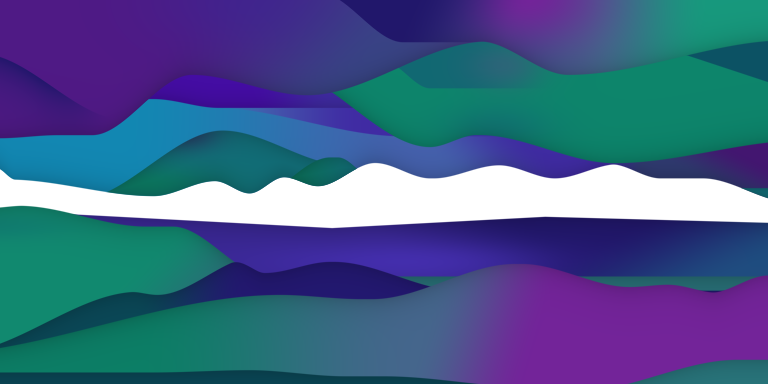
A Shadertoy shader for this background:

```glsl
#define SHADE 0.16      // darkening along each fold edge
#define SHADE_DEPTH 0.03
#define EDGE_WIDTH 0.8  // edge softness, in pixels

const vec3 PURPLE = vec3(0.31, 0.10, 0.52);
const vec3 MAGENTA = vec3(0.45, 0.14, 0.60);
const vec3 VIOLET = vec3(0.27, 0.05, 0.65);
const vec3 INDIGO = vec3(0.25, 0.17, 0.64);
const vec3 NAVY = vec3(0.13, 0.09, 0.42);
const vec3 SLATE = vec3(0.22, 0.27, 0.52);
const vec3 STEEL = vec3(0.27, 0.40, 0.55);
const vec3 PERIWINKLE = vec3(0.27, 0.38, 0.68);
const vec3 CYAN = vec3(0.07, 0.53, 0.70);
const vec3 TEAL = vec3(0.07, 0.43, 0.47);
const vec3 GREEN = vec3(0.05, 0.52, 0.42);
const vec3 MINT = vec3(0.09, 0.60, 0.49);
const vec3 DEEP_TEAL = vec3(0.04, 0.28, 0.34);

// Sum of four smooth steps of height h, each running from a to b
float ramps(float x, vec4 a, vec4 b, vec4 h) {
    return dot(h, smoothstep(a, b, vec4(x)));
}

float ramp(float x, float a, float b) { return smoothstep(a, b, x); }

float glow(vec2 p, vec2 centre, vec2 size) {
    vec2 q = (p - centre) / size;
    return exp(-dot(q, q));
}

// Antialiased coverage; depth is positive inside
float cover(float depth) {
    float w = EDGE_WIDTH / iResolution.y;
    return smoothstep(-w, w, depth);
}

vec3 layer(vec3 below, vec3 paint, float depth) {
    float shadow = SHADE * exp(-max(depth, 0.0) / SHADE_DEPTH);
    return mix(below, paint * (1.0 - shadow), cover(depth));
}

vec3 upperFolds(vec3 col, vec2 p) {
    float x = p.x, y = p.y;

    // Blue sheet with the wavy lower rim
    float rim = 0.5625
        + ramps(x, vec4(-0.01, 0.02, 0.40, 0.56), vec4(0.04, 0.40, 0.56, 0.65), vec4(-0.03, -0.043, 0.039, -0.032))
        + ramps(x, vec4(0.65, 0.74, 0.828, 0.977), vec4(0.74, 0.828, 0.977, 1.12), vec4(0.042, -0.023, 0.06, -0.04))
        + ramps(x, vec4(1.13, 1.30, 1.445, 1.59), vec4(1.30, 1.445, 1.61, 1.72), vec4(0.034, -0.034, 0.037, -0.037))
        - 0.062 * ramp(x, 1.83, 2.06);
    vec3 sheet = mix(CYAN, PERIWINKLE, ramp(x, 0.3, 1.1));
    sheet = mix(sheet, INDIGO, ramp(x + (y - 0.57), 1.15, 1.45));
    sheet = mix(sheet, SLATE * 0.85, ramp(x, 1.58, 1.68));
    sheet = mix(sheet, PURPLE * 0.85, ramp(x + 2.0 * (y - 0.57), 1.75, 2.0));
    col = layer(col, sheet, y - rim);

    // Teal folds under the sheet
    float hill = 0.48 + 0.18 * ramp(x, 0.2, 0.58) - 0.09 * ramp(x, 0.58, 0.9) - 0.1 * ramp(x, 0.9, 1.05);
    vec3 hillPaint = mix(TEAL, GREEN * 0.9, glow(p, vec2(0.38, 0.52), vec2(0.18, 0.05)));
    hillPaint = mix(hillPaint, SLATE * 0.75, 0.7 * glow(p, vec2(0.49, 0.65), vec2(0.08, 0.04)));
    col = layer(col, hillPaint, min(hill - y, y - rim));
    float spur = 0.47 + 0.12 * ramp(x, 0.64, 0.86) - 0.08 * ramp(x, 0.88, 1.0);
    col = layer(col, mix(GREEN * 0.85, TEAL, ramp(x, 0.75, 0.95)), min(spur - y, y - rim));

    // Periwinkle and violet strips
    vec3 strip = mix(PERIWINKLE, INDIGO, ramp(x, 0.6, 0.95));
    col = mix(col, strip, cover(y - 0.72 + 0.075 * ramp(x, 0.55, 1.05)) * ramp(x, 0.5, 0.75));
    float violetEdge = 0.742 - 0.023 * ramp(x, 0.40, 0.57);
    col = layer(col, mix(VIOLET, INDIGO, ramp(x, 0.65, 0.87)), y - violetEdge);

    // Green mass with its translucent patches
    float meadow = 0.82 + ramps(x, vec4(0.72, 1.12, 1.25, 1.60), vec4(1.12, 1.24, 1.60, 2.1), vec4(-0.203, 0.031, -0.073, 0.06));
    vec3 green = mix(GREEN, TEAL, 0.6 * glow(p, vec2(1.3, 0.67), vec2(0.14, 0.06)));
    float patchEdge = 0.84 - 0.07 * ramp(x, 1.0, 1.12);
    green = mix(green, TEAL * 0.95, cover(y - patchEdge) * (1.0 - ramp(x, 1.2, 1.45)));
    green = mix(green, STEEL * 0.9, 0.6 * glow(p, vec2(1.32, 0.83), vec2(0.1, 0.06)));
    green = mix(green, DEEP_TEAL * 1.15, cover(y - 0.849 + 0.33 * (x - 1.81)));
    col = layer(col, green, y - meadow);

    // Canopy along the top
    float canopy = 0.64 + 0.008 * ramp(x, 0.0, 0.15)
        + ramps(x, vec4(0.24, 0.50, 0.80, 1.25), vec4(0.50, 0.80, 1.27, 1.48), vec4(0.157, -0.053, 0.14, -0.087))
        + 0.09 * ramp(x, 1.48, 2.05);
    vec3 top = mix(PURPLE, SLATE, ramp(x - 0.8 * (y - 0.8), 0.35, 0.95));
    top = mix(top, INDIGO * 0.9, 0.6 * glow(p, vec2(0.65, 1.0), vec2(0.25, 0.14)));
    top = mix(top, STEEL, ramp(x, 1.25, 1.6));
    top = mix(top, MINT, ramp(x, 1.5, 1.85));
    top = mix(top, MAGENTA, glow(p, vec2(1.37, 1.01), vec2(0.2, 0.13)));
    float navyEdge = 1.02 - 0.13 * ramp(x, 0.83, 1.05);
    top = mix(top, NAVY, cover(y - navyEdge) * (1.0 - ramp(x + 0.5 * (0.95 - y), 1.05, 1.36)));
    float crease = 0.86 - 0.17 * ramp(x, -0.05, 0.32) - y;
    top = mix(top, NAVY, cover(crease) * exp(-max(crease, 0.0) / 0.06) * (1.0 - ramp(x, 0.1, 0.3)));
    return layer(col, top, y - canopy);
}

vec3 lowerFolds(vec3 col, vec2 p) {
    float x = p.x, y = p.y;

    // Indigo band with a faceted top
    float crest = 0.406 + 0.053 * abs(x - 0.865) - 0.08 * max(x - 1.42, 0.0);
    vec3 band = mix(INDIGO * 0.9, NAVY, ramp(x + 1.5 * (y - 0.38), 0.95, 1.45));
    band = mix(band, INDIGO * 1.1, 0.8 * glow(p, vec2(1.05, 0.32), vec2(0.35, 0.05)));
    band = mix(band, vec3(0.12, 0.30, 0.50), ramp(x - 2.0 * (y - 0.32), 1.45, 2.0));
    col = layer(col, band, crest - y);

    // Green leaf on the left
    float leaf = 0.458 + 0.006 * ramp(x, -0.03, 0.06) - 0.054 * ramp(x, 0.05, 0.38) - 0.13 * ramp(x, 0.45, 0.70);
    vec3 leafPaint = mix(MINT * 0.92, STEEL * 0.9, ramp(x - y, 0.05, 0.35));
    leafPaint = mix(leafPaint, TEAL, 0.6 * glow(p, vec2(0.0, 0.41), vec2(0.18, 0.035)));
    col = layer(col, mix(leafPaint, GREEN, 0.45), leaf - y);

    // Dark valley
    float valley = 0.08
        + ramps(x, vec4(-0.12, 0.34, 0.41, 0.60), vec4(0.36, 0.41, 0.67, 0.69), vec4(0.16, -0.008, 0.10, -0.043))
        + 0.029 * ramp(x, 0.69, 0.86) - 0.075 * ramp(x, 0.87, 1.2);
    col = layer(col, mix(DEEP_TEAL, NAVY * 1.05, ramp(x, 0.35, 0.65)), valley - y);

    // Front sheet, green to magenta
    float front = 0.075
        + ramps(x, vec4(-0.2, 0.73, 0.97, 1.36), vec4(0.73, 0.94, 1.34, 1.64), vec4(0.157, -0.011, 0.0915, -0.06))
        + 0.006 * ramp(x, 1.64, 1.74) - 0.021 * ramp(x, 1.74, 1.87) + 0.045 * ramp(x, 1.85, 2.0);
    vec3 sheet = mix(GREEN * 0.95, STEEL, ramp(x, 0.35, 1.1));
    sheet = mix(sheet, MAGENTA, ramp(x - 0.3 * (y - 0.15), 1.1, 1.42));
    col = layer(col, sheet, front - y);

    // Slivers at the bottom
    float sliver = 0.03 + 0.006 * ramp(x, 0.4, 0.65) - 0.016 * ramp(x, 0.65, 0.9) - 0.03 * ramp(x, 1.0, 1.4);
    col = layer(col, DEEP_TEAL, sliver - y);
    float corner = 0.083 * ramp(x, 1.5, 1.92) - 0.02;
    return layer(col, mix(STEEL, GREEN, 0.5), corner - y);
}

void mainImage(out vec4 fragColor, in vec2 fragCoord) {
    vec2 p = fragCoord / iResolution.xy * vec2(2.0, 1.0);
    vec3 col = lowerFolds(upperFolds(vec3(1.0), p), p);
    fragColor = vec4(col, 1.0);
}
```
